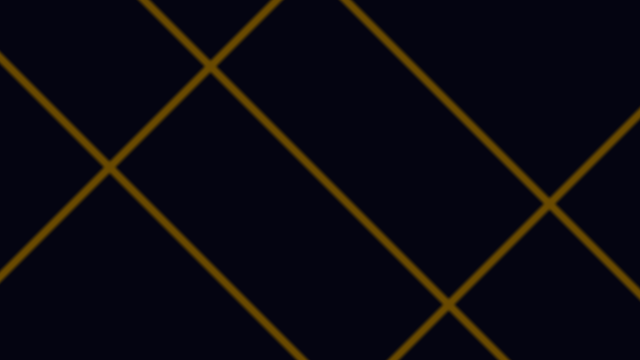
Give the GLSL for this background, as a WebGL 2 fragment shader.

```glsl
#version 300 es
precision highp float;

uniform vec2 u_resolution;
out vec4 fragColor;

// Lengths are in canvas heights, measured from the centre.
const vec3 NIGHT = vec3(0.016, 0.016, 0.065);
const vec3 GOLD = vec3(0.41, 0.288, 0.0);
const float FALL_SPACING = 0.3960;  // between the three falling bands
const float FALL_OFFSET = 0.0080;
const float RISE_SPACING = 0.9358;  // between the two rising bands
const float RISE_OFFSET = 0.0297;
const float CORE_RADIUS = 0.0031;   // fully lit half width
const float SOFT_RADIUS = 0.0188;   // where the glow ends

// Soft band profile across its width
float band(float dist) {
    return 1.0 - smoothstep(CORE_RADIUS, SOFT_RADIUS, abs(dist));
}

// Distance to the nearest of three evenly spaced lines
float tripleLine(float x, float spacing) {
    return x - spacing * clamp(round(x / spacing), -1.0, 1.0);
}

// Distance to the nearest of two lines mirrored about zero
float doubleLine(float x, float spacing) {
    return abs(x) - 0.5 * spacing;
}

void main() {
    vec2 p = (gl_FragCoord.xy - 0.5 * u_resolution) / u_resolution.y;

    // Diagonal axes: x crosses falling bands, y crosses rising bands
    vec2 diagonal = vec2(p.x + p.y, p.x - p.y) * inversesqrt(2.0);

    float falling = band(tripleLine(diagonal.x - FALL_OFFSET, FALL_SPACING));
    float rising = band(doubleLine(diagonal.y - RISE_OFFSET, RISE_SPACING));

    // Screen blend keeps the crossings smooth
    float light = 1.0 - (1.0 - falling) * (1.0 - rising);
    fragColor = vec4(mix(NIGHT, GOLD, light), 1.0);
}
```
